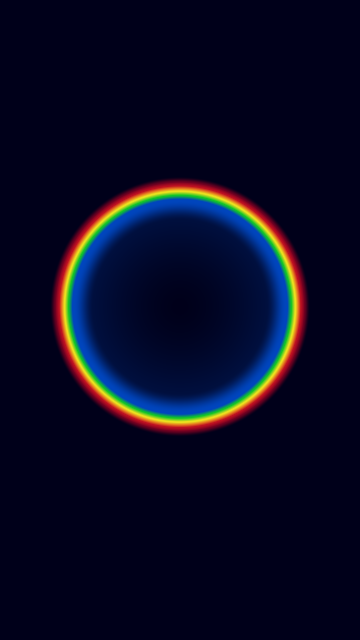
Write a Shadertoy shader that draws this background.

```glsl
// A glowing spectral ring on a midnight field, with a dim blue well inside it.
// One distance from the ring centre drives a chain of smooth colour blends,
// running outward from blue through green, yellow and red to the night.

#define RING_CENTER vec2(0.5, 0.5208)  // as a fraction of the canvas
#define RING_RADIUS 0.3206             // yellow crest, in canvas widths
#define RING_SCALE 1.0                 // stretches the bands about the crest
#define NIGHT vec3(0.0, 0.0, 0.10)
#define WELL_BLUE vec3(0.0, 0.062, 0.25)
#define RIM_BLUE vec3(0.0, 0.27, 0.74)
#define GREEN vec3(0.06, 0.77, 0.16)
#define YELLOW vec3(0.92, 0.88, 0.12)
#define ORANGE vec3(0.90, 0.45, 0.12)
#define RED vec3(0.74, 0.06, 0.13)
#define MAROON vec3(0.48, 0.0, 0.13)

// Linear progress from a to b, held at both ends
float ramp(float a, float b, float x) {
    return clamp((x - a) / (b - a), 0.0, 1.0);
}

// Colour at a signed distance d from the crest; w is the well's 0..1 radius
vec3 spectrum(float d, float w) {
    // Dim well, brightening towards the inner rim
    vec3 color = mix(NIGHT, WELL_BLUE, pow(w, 1.5));
    color = mix(color, RIM_BLUE, smoothstep(-0.080, -0.026, d));

    // Narrow bright bands
    color = mix(color, GREEN, ramp(-0.022, -0.012, d));
    color = mix(color, YELLOW, ramp(-0.011, -0.001, d));
    color = mix(color, ORANGE, ramp(0.001, 0.008, d));
    color = mix(color, RED, ramp(0.008, 0.015, d));

    // Soft outer falloff
    color = mix(color, MAROON, ramp(0.016, 0.025, d));
    return mix(color, NIGHT, smoothstep(0.022, 0.041, d));
}

void mainImage(out vec4 fragColor, in vec2 fragCoord) {
    vec2 p = (fragCoord - RING_CENTER * iResolution.xy) / iResolution.x;
    float radius = length(p);
    float d = (radius - RING_RADIUS) / RING_SCALE;
    float well = clamp(radius / (0.78 * RING_RADIUS), 0.0, 1.0);
    fragColor = vec4(spectrum(d, well), 1.0);
}
```
